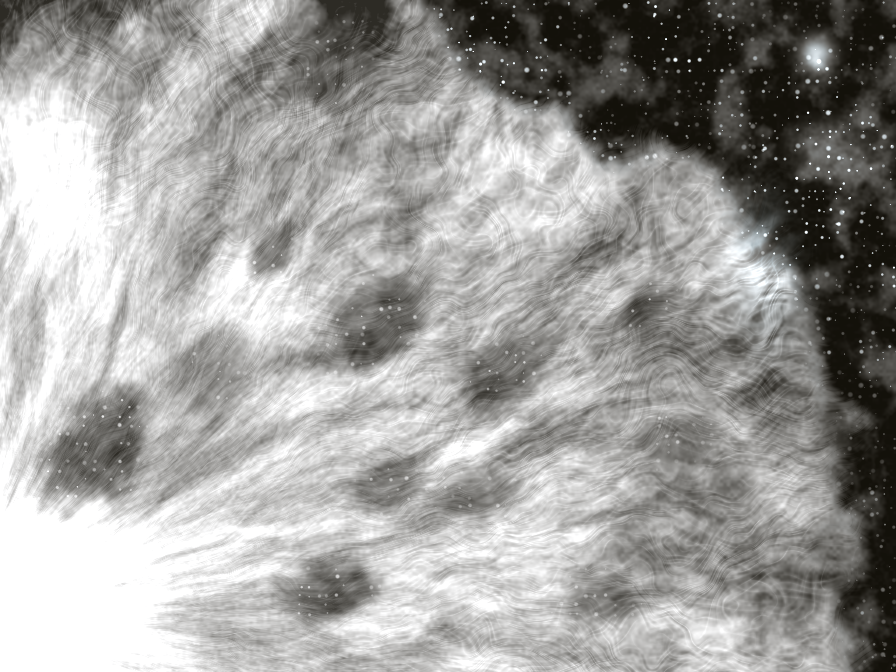
This texture is drawn by a Shadertoy shader. Its source:

```glsl
float hash(vec2 p) {
    return fract(sin(dot(p, vec2(127.1, 311.7))) * 43758.5);
}

float noise(vec2 p) {
    vec2 i = floor(p), f = fract(p);
    f = f * f * (3.0 - 2.0 * f);
    return mix(mix(hash(i), hash(i + vec2(1, 0)), f.x),
               mix(hash(i + vec2(0, 1)), hash(i + vec2(1, 1)), f.x), f.y);
}

float fbm(vec2 p) {
    float sum = 0.0, amp = 0.5;
    for (int i = 0; i < 4; i++) {
        sum += amp * noise(p);
        p = mat2(1.6, 1.2, -1.2, 1.6) * p + 7.3;
        amp *= 0.5;
    }
    return sum / 0.9375;
}

// Scattered round glints, one at most in each cell
float glints(vec2 p, float cells, float density) {
    vec2 id = floor(p * cells);
    vec2 jitter = 0.3 + 0.4 * vec2(hash(id + 3.1), hash(id + 8.7));
    float radius = mix(0.12, 0.34, hash(id + 5.2));
    float spot = smoothstep(radius, radius * 0.3, length(fract(p * cells) - jitter));
    return spot * step(1.0 - density, hash(id)) * (0.4 + 0.6 * hash(id + 1.9));
}

// Fine strands fanning out from the root; layers bend differently and cross
float strands(vec2 polar, vec2 p) {
    float sum = 0.0;
    for (int i = 0; i < 3; i++) {
        float k = float(i);
        float bend = 0.32 * (fbm(p * (3.0 + k) + 17.0 * k) - 0.5);
        vec2 q = vec2((polar.x + bend) * (55.0 + 38.0 * k), polar.y * (9.0 + 6.0 * k) + 31.0 * k);
        float n = noise(q);
        sum += 0.5 * n + 0.5 * (1.0 - abs(2.0 * noise(q * 1.7 + 4.0) - 1.0));
    }
    return sum / 3.0;
}

// Openings between the strands: centre, radius, depth
float openings(vec2 p, vec2 root) {
    vec4 spots[12] = vec4[12](
        vec4(0.142, 0.330, 0.077, 1.00), vec4(0.555, 0.515, 0.068, 0.85),
        vec4(0.750, 0.450, 0.055, 0.75), vec4(0.490, 0.120, 0.053, 0.90),
        vec4(0.963, 0.545, 0.038, 0.90), vec4(0.410, 0.627, 0.034, 0.75),
        vec4(0.505, 0.920, 0.065, 0.80), vec4(1.000, 0.340, 0.050, 0.55),
        vec4(0.895, 0.115, 0.050, 0.60), vec4(0.575, 0.277, 0.042, 0.60),
        vec4(0.710, 0.255, 0.055, 0.50), vec4(0.310, 0.445, 0.065, 0.45));
    float open = 0.0;
    float rough = 0.9 * (fbm(p * 22.0) - 0.5);
    for (int i = 0; i < 12; i++) {
        vec4 s = spots[i];
        vec2 along = normalize(s.xy - root);
        vec2 d = p - s.xy;
        vec2 local = vec2(dot(d, along) / 1.25, dot(d, vec2(-along.y, along.x)) / 0.78);
        open = max(open, s.w * smoothstep(1.4, 0.55, length(local) / s.z + rough));
    }
    return open;
}

void mainImage(out vec4 fragColor, in vec2 fragCoord) {
    vec2 p = fragCoord / iResolution.y;
    vec2 root = vec2(-0.06, 0.07);
    vec2 d = p - root;
    float r = length(d);
    float bend = 0.35 * (fbm(p * 3.5 + 2.0) - 0.5);
    vec2 polar = vec2(atan(d.y, d.x), r);
    float hair = strands(polar, p);
    float clump = fbm(vec2((polar.x + bend) * 13.0, r * 4.5));
    float wisps = fbm(vec2((polar.x - bend) * 34.0, r * 9.0) + 9.0);
    float grain = noise(p * 190.0) - 0.5;

    // Web brightness, fading outward
    float web = 0.99 - 0.3 * r + 0.75 * (clump - 0.5) + 0.4 * (wisps - 0.5);
    web += (0.35 + 0.45 * smoothstep(0.2, 1.0, r)) * (hair - 0.52) + 0.12 * grain;
    web += 0.25 * exp(-70.0 * dot(p - vec2(0.09, 0.75), p - vec2(0.09, 0.75)));
    web -= 0.6 * smoothstep(0.8, 1.0, p.y) * smoothstep(0.35, 0.7, fbm(p * 9.0 + 5.0));

    // Openings show dim ground with loose threads over it
    float ground = 0.24 + 0.4 * (fbm(p * 40.0) - 0.5) + 0.45 * (hair - 0.5);
    ground += 0.6 * glints(p, 75.0, 0.3);
    web = mix(web, ground, 0.92 * openings(p, root));
    web = max(web, 0.12);

    // Overexposed root
    web += 0.65 * smoothstep(0.3, 0.06, length((p - vec2(0.0, 0.06)) * vec2(0.9, 1.0)));

    // Soil beyond the top and right margins
    float topEdge = p.y - 0.78 - 0.25 * exp(-9.0 * (p.x - 0.62));
    float rightEdge = p.x - 1.28 + 0.32 * p.y * p.y;
    float edge = max(topEdge, rightEdge) + 0.13 * (fbm(p * 11.0) - 0.5) + 0.05 * (hair - 0.5);
    float soilMask = smoothstep(-0.035, 0.03, edge);

    float lumps = fbm(p * 24.0);
    float soil = 0.3 * smoothstep(0.4, 0.8, lumps) + 0.12 * grain * lumps;
    soil += 0.16 * smoothstep(0.09, 0.02, length((p - vec2(1.25, 0.78)) * vec2(0.8, 1.2)));
    float cluster = smoothstep(0.35, 0.65, fbm(p * 8.0 + 3.0));
    soil += (0.35 + 0.8 * cluster) * (glints(p, 62.0, 0.28) + 0.8 * glints(p + 0.37, 100.0, 0.2));
    soil += 0.9 * exp(-1800.0 * dot(p - vec2(1.215, 0.92), p - vec2(1.215, 0.92)));

    // Cool frayed threads along the right margin
    vec2 fray = (p - vec2(1.135, 0.6)) / vec2(0.05, 0.1);
    float frost = exp(-dot(fray, fray)) * smoothstep(0.35, 0.7, wisps * 0.5 + hair * 0.5);

    float value = mix(web, soil, soilMask) + 0.4 * frost;
    vec3 color = mix(vec3(0.075, 0.065, 0.04), vec3(0.93), clamp(value, 0.0, 1.2));
    color += vec3(-0.02, 0.015, 0.035) * (frost + soilMask * smoothstep(0.3, 0.8, value));
    fragColor = vec4(clamp(color, 0.0, 1.0), 1.0);
}
```
